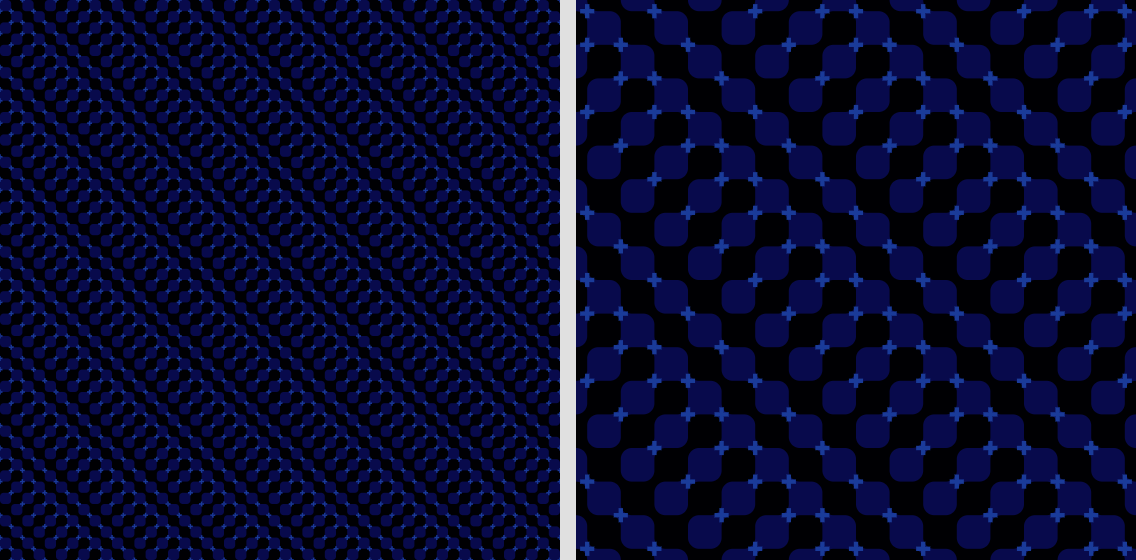
Left: the whole. Right: its middle third, enlarged.
A Shadertoy shader for this pattern:

```glsl
// A 50 by 50 checkerboard of rounded navy cells on black. A modular rule on
// the diagonals decides at each grid corner whether the navy cells or the
// black cells join; every navy joint carries a small bright plus sign.

const float CELLS = 50.0;
const float CORNER_RADIUS = 0.33;
const float PLUS_REACH = 0.21;
const float PLUS_HALF_WIDTH = 0.065;

const vec3 BLACK = vec3(0.0, 0.0, 0.01);
const vec3 NAVY = vec3(0.03, 0.04, 0.30);
const vec3 BRIGHT = vec3(0.10, 0.23, 0.60);

// Corner rule: constant along falling diagonals, period eight, half joined
bool isJoined(float diagonal) {
    return mod(3.0 * diagonal + 5.0, 8.0) < 4.0;
}

// Signed distance to the quadrant x, y > 0 with a rounded corner
float roundedQuadrant(vec2 p, float radius) {
    vec2 q = radius - p;
    return length(max(q, 0.0)) + min(max(q.x, q.y), 0.0) - radius;
}

// Two opposite rounded quadrants, folded into one
float quadrantPair(vec2 p, float radius) {
    return roundedQuadrant(p.x + p.y < 0.0 ? -p : p, radius);
}

float box(vec2 p, vec2 halfSize) {
    vec2 q = abs(p) - halfSize;
    return length(max(q, 0.0)) + min(max(q.x, q.y), 0.0);
}

float plusSign(vec2 p, float reach, float halfWidth) {
    return min(box(p, vec2(reach, halfWidth)), box(p, vec2(halfWidth, reach)));
}

// Navy region around one grid corner
float cellShape(vec2 p, float diagonal, bool joined) {
    bool navyRises = mod(diagonal, 2.0) > 0.5;
    // Mirror so that the separated colour fills the positive quadrant
    if (navyRises == joined) p.x = -p.x;
    float d = quadrantPair(p, CORNER_RADIUS);
    return joined ? -d : d;
}

float coverage(float d, float pixel) {
    return clamp(0.5 - d / pixel, 0.0, 1.0);
}

void mainImage(out vec4 fragColor, in vec2 fragCoord) {
    float pixel = CELLS / iResolution.y;
    vec2 grid = fragCoord * pixel;

    // Tiles are centred on the corners of the checkerboard
    vec2 corner = floor(grid + 0.5);
    vec2 p = grid - corner;
    float diagonal = corner.x + corner.y;
    bool joined = isJoined(diagonal);

    vec3 colour = mix(BLACK, NAVY, coverage(cellShape(p, diagonal, joined), pixel));
    if (joined) {
        float d = plusSign(p, PLUS_REACH, PLUS_HALF_WIDTH);
        colour = mix(colour, BRIGHT, coverage(d, pixel));
    }
    fragColor = vec4(colour, 1.0);
}
```
